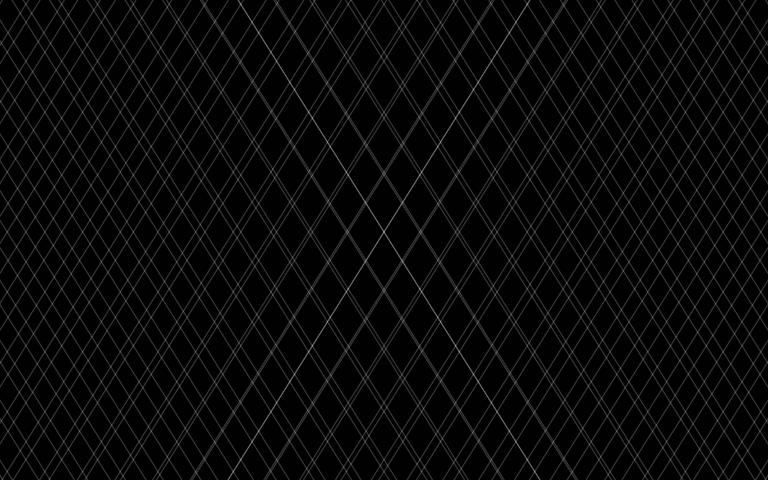
Write a Shadertoy shader that draws this pattern.

```glsl
// Moire lattice of hairline diamonds on black. Two gratings of nearly equal
// pitch, locked together at one crossing, are laid along both diagonals;
// their lines add, so coincident lines glow and the rest drift into pairs.

const vec2 CROSSING = vec2(0.0, 0.0167);  // shared crossing, from the centre
const float LEAN = 0.629;                 // sideways run per unit of height
const float COARSE_PITCH = 0.0785;        // horizontal spacings
const float FINE_PITCH = 0.0746;
const float LINE_WIDTH = 0.0024;
const vec3 BACKGROUND = vec3(0.003);
const vec3 LINE_COLOUR = vec3(0.22);

// Share of a pixel-wide window covered by a stripe at the given distance.
float stripeCoverage(float dist, float width, float pixel) {
    float right = min(dist + 0.5 * pixel, 0.5 * width);
    float left = max(dist - 0.5 * pixel, -0.5 * width);
    return max(right - left, 0.0) / pixel;
}

// Parallel lines, one through the origin and one every pitch along x.
float grating(vec2 p, float lean, float pitch, float width, float pixel) {
    float across = p.x + lean * p.y;
    float offset = (fract(across / pitch + 0.5) - 0.5) * pitch;
    float dist = abs(offset) * inversesqrt(1.0 + lean * lean);
    return stripeCoverage(dist, width, pixel);
}

// Both pitches laid along one diagonal.
float doubleGrating(vec2 p, float lean, float pixel) {
    return grating(p, lean, COARSE_PITCH, LINE_WIDTH, pixel)
         + grating(p, lean, FINE_PITCH, LINE_WIDTH, pixel);
}

void mainImage(out vec4 fragColor, in vec2 fragCoord) {
    float pixel = 1.0 / iResolution.y;
    vec2 p = (fragCoord - 0.5 * iResolution.xy) * pixel - CROSSING;

    // Mirrored diagonals, summed as light
    float light = doubleGrating(p, LEAN, pixel)
                + doubleGrating(p, -LEAN, pixel);

    fragColor = vec4(min(BACKGROUND + LINE_COLOUR * light, 1.0), 1.0);
}
```
